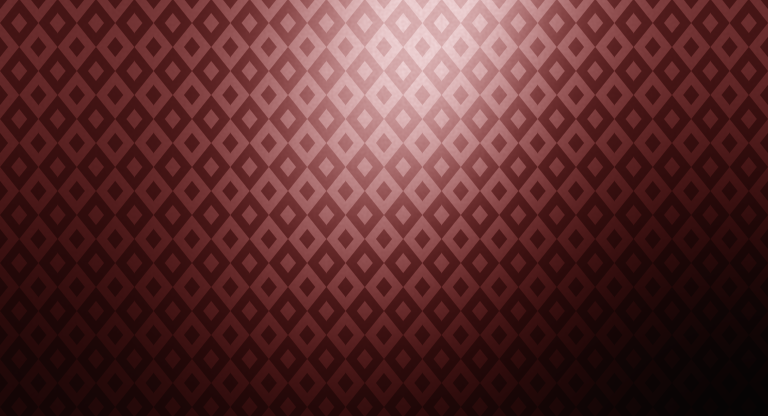
This background is drawn by a Shadertoy shader. Its source:

```glsl
#define TILE vec2(0.05, 0.0625)
#define TILE_TOP 0.0612
#define INSET 0.21
#define GLOW_X 0.565
#define GLOW_LEAN 0.25
#define GLOW_DEPTH 0.45
#define GLOW_GAIN 0.53
#define WALL_TOP 0.41
#define WALL_BOTTOM 0.11
#define GRAIN_SCALE 260.0
#define GRAIN_GAIN 0.035

vec2 hashGradient(vec2 cell) {
    vec3 h = fract(cell.xyx * vec3(0.1031, 0.103, 0.0973));
    h += dot(h, h.yzx + 33.33);
    return 2.0 * fract((h.xx + h.yz) * h.zy) - 1.0;
}

float gradientNoise(vec2 p) {
    vec2 i = floor(p), f = fract(p);
    vec2 u = f * f * (3.0 - 2.0 * f);
    vec2 e = vec2(0.0, 1.0);
    float a = dot(hashGradient(i), f);
    float b = dot(hashGradient(i + e.yx), f - e.yx);
    float c = dot(hashGradient(i + e.xy), f - e.xy);
    float d = dot(hashGradient(i + e.yy), f - e.yy);
    return mix(mix(a, b, u.x), mix(c, d, u.x), u.y);
}

// 1 on light parts, 0 on dark parts of the nested diamonds
float diamondPattern(vec2 p, float pixel) {
    vec2 cell = abs(fract((p - vec2(0.0, TILE_TOP)) / TILE + 0.5) - 0.5);
    float d = cell.x + cell.y;
    float w = 0.7 * pixel * length(1.0 / TILE);
    float inner = smoothstep(INSET - w, INSET + w, d);
    float border = smoothstep(0.5 - w, 0.5 + w, d);
    float outer = smoothstep(1.0 - INSET - w, 1.0 - INSET + w, d);
    return inner - border + outer;
}

// Wall shade plus a leaning pool of light from the top
float lighting(vec2 p) {
    float wall = mix(WALL_TOP, WALL_BOTTOM, smoothstep(0.0, 0.56, p.y));
    wall -= 0.08 * smoothstep(0.6, 1.0, p.x) * smoothstep(0.0, 0.4, p.y);
    float dx = p.x - GLOW_X + GLOW_LEAN * p.y;
    float across = dx / (dx > 0.0 ? 0.215 : 0.24);
    float fall = p.y / GLOW_DEPTH;
    return wall + GLOW_GAIN * exp(-across * across - fall * fall * fall);
}

vec3 roseRamp(float tone) {
    float pale = min(tone, 0.93 * tone * tone + 0.015);
    return vec3(tone, pale, pale * 1.01);
}

void mainImage(out vec4 fragColor, in vec2 fragCoord) {
    // Width is one unit; y runs down from the top edge
    vec2 p = vec2(fragCoord.x, iResolution.y - fragCoord.y) / iResolution.x;
    float light = min(lighting(p), 0.92);
    float shade = mix(0.64, 0.92, smoothstep(0.45, 0.95, light));
    float tone = light * mix(shade, 1.0, diamondPattern(p, 1.0 / iResolution.x));

    // Fine paper grain
    tone *= 1.0 + GRAIN_GAIN * gradientNoise(p * GRAIN_SCALE);
    fragColor = vec4(roseRamp(clamp(tone, 0.0, 1.0)), 1.0);
}
```
